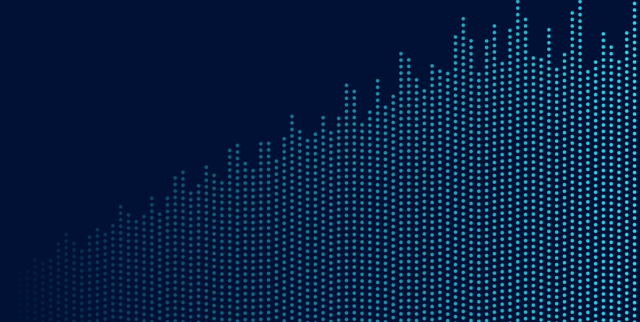
This background is drawn by a Shadertoy shader. Its source:

```glsl
// Rising equalizer of cyan dot columns that fades in from the left over deep navy.

const vec3 NAVY = vec3(0.0, 0.068, 0.208);
const vec3 CYAN = vec3(0.21, 0.84, 0.92);

const float COLUMNS = 82.2;        // columns across the canvas
const float ROW_GAP = 0.0202;      // vertical dot spacing, in canvas heights
const float DOT_RADIUS = 0.0055;   // in canvas heights
const float SOFTNESS = 0.0027;     // half width of the dot edge
const float TREND_START = 0.16;    // peak height at the left edge
const float TREND_SLOPE = 1.08;    // rise of the peaks across the canvas
const float TREND_LIMIT = 0.995;
const float WAVE_PERIOD = 7.3;     // columns between major peaks
const float WAVE_CREST = 37.0;     // column of one major peak
const float JITTER = 0.3;          // irregularity of neighbouring columns
const float FADE_START = 0.02;

float hash(float n) {
    return fract(sin(n * 12.9898) * 43758.547);
}

// Top of a column: a rising line with layered dips that deepen to the right.
float columnHeight(float column) {
    float x = (column + 0.5) / COLUMNS;
    float peak = min(TREND_START + TREND_SLOPE * x, TREND_LIMIT);
    float phase = 6.2831853 * (column - WAVE_CREST) / WAVE_PERIOD;
    float dip = 0.48 - 0.32 * cos(2.0 * phase) - 0.2 * cos(phase);
    dip += JITTER * (hash(column) - 0.5);
    return peak - (0.06 + 0.22 * x) * max(dip, 0.0);
}

// Distance to the nearest dot; rows are counted down from the column top.
float dotDistance(vec2 uv, float aspect) {
    float column = floor(uv.x * COLUMNS);
    float dx = (fract(uv.x * COLUMNS) - 0.5) / COLUMNS * aspect;
    float row = (columnHeight(column) - uv.y) / ROW_GAP;
    float dy = (row - max(round(row), 0.0)) * ROW_GAP;
    return length(vec2(dx, dy));
}

void mainImage(out vec4 fragColor, in vec2 fragCoord) {
    vec2 uv = fragCoord / iResolution.xy;
    float aspect = iResolution.x / iResolution.y;

    // Keep at least one pixel of edge smoothing on small canvases.
    float edge = max(SOFTNESS, 0.7 / iResolution.y);
    float dots = 1.0 - smoothstep(DOT_RADIUS - edge, DOT_RADIUS + edge,
                                  dotDistance(uv, aspect));

    // Brightness grows steadily toward the right.
    float fade = clamp((uv.x - FADE_START) / (1.0 - FADE_START), 0.0, 1.0);
    vec3 color = mix(NAVY, CYAN, dots * pow(fade, 0.85));
    fragColor = vec4(color, 1.0);
}
```
